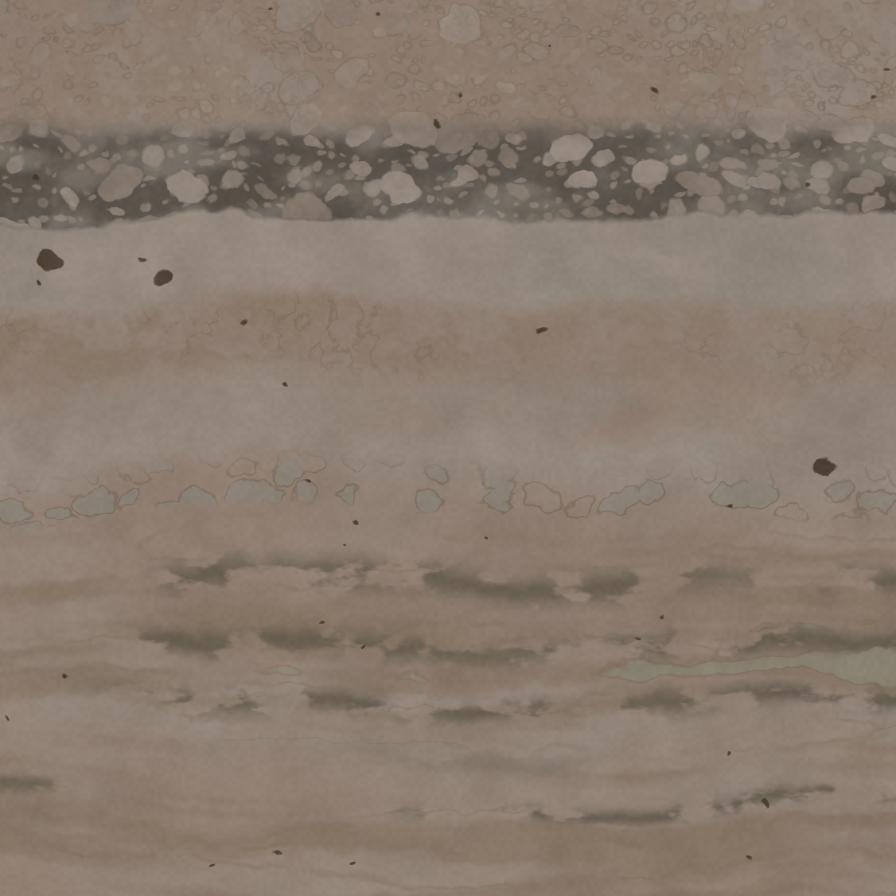
Write a WebGL 1 fragment shader that draws this texture.

```glsl
precision highp float;
uniform vec2 u_resolution;

const vec3 PINK   = vec3(0.563, 0.492, 0.442);
const vec3 PALE   = vec3(0.582, 0.534, 0.492);
const vec3 TAN    = vec3(0.515, 0.445, 0.380);
const vec3 GREY   = vec3(0.535, 0.510, 0.468);
const vec3 SAGE   = vec3(0.535, 0.510, 0.445);
const vec3 BROWN  = vec3(0.425, 0.355, 0.280);
const vec3 ASH    = vec3(0.450, 0.423, 0.388);
const vec3 SLATE  = vec3(0.350, 0.325, 0.295);
const vec3 WISP   = vec3(0.385, 0.355, 0.300);
const vec3 PIT    = vec3(0.240, 0.190, 0.140);
const float EDGE  = 0.0018;   // softness of pebble edges
const float GRAIN = 0.022;    // strength of the fine grain

float hash(vec2 p) {
  vec3 q = fract(p.xyx * 0.1031);
  q += dot(q, q.yzx + 33.33);
  return fract((q.x + q.y) * q.z);
}

float noise(vec2 p) {
  vec2 i = floor(p), f = fract(p);
  f = f * f * (3.0 - 2.0 * f);
  return mix(mix(hash(i), hash(i + vec2(1, 0)), f.x),
             mix(hash(i + vec2(0, 1)), hash(i + vec2(1, 1)), f.x), f.y);
}

float fbm(vec2 p) {
  float sum = 0.0, amp = 0.5;
  for (int i = 0; i < 5; i++) {
    sum += amp * noise(p);
    p = mat2(0.8, 0.6, -0.6, 0.8) * p * 2.03 + 17.3;
    amp *= 0.5;
  }
  return sum;
}

// Noise stretched along the bedding, without rotating the octaves
float strata(vec2 p) {
  return 0.55 * noise(p) + 0.28 * noise(p * 2.1 + 7.7) + 0.17 * noise(p * 4.3 + 3.1);
}

float band(float h, float low, float high, float softLow, float softHigh) {
  return smoothstep(low - softLow, low + softLow, h)
       * (1.0 - smoothstep(high - softHigh, high + softHigh, h));
}

// Scattered pebbles: x is signed distance in canvas units, y is a random tone
vec2 pebbles(vec2 p, float cells, float fill, float size) {
  vec2 q = p * cells, best = vec2(1.0, 0.0);
  for (int j = -1; j <= 1; j++)
  for (int i = -1; i <= 1; i++) {
    vec2 id = floor(q) + vec2(i, j);
    float r = hash(id + cells);
    vec2 center = id + 0.5 + 0.6 * (vec2(hash(id + 5.7), hash(id + 41.3)) - 0.5);
    vec2 d = q - center;
    float a = 1.2 * (hash(id + 73.1) - 0.5);
    d = mat2(cos(a), -sin(a), sin(a), cos(a)) * d;
    d.y *= 1.0 + 0.9 * hash(id + 19.9);
    float dist = length(d) - size * mix(0.2, 0.5, hash(id + 91.7));
    if (r < fill && dist < best.x) best = vec2(dist, r / fill);
  }
  return vec2(best.x / cells, best.y);
}

float inside(float d) { return 1.0 - smoothstep(-EDGE, EDGE, d); }
float rim(float d) { return 1.0 - smoothstep(0.0, 1.6 * EDGE, abs(d)); }

void main() {
  vec2 p = gl_FragCoord.xy / u_resolution;
  vec2 warp = vec2(fbm(p * 9.0), fbm(p * 9.0 + 31.0)) - 0.48;
  vec2 crinkle = vec2(fbm(p * 42.0), fbm(p * 42.0 + 57.0)) - 0.48;
  vec2 rough = p + 0.025 * warp + 0.016 * crinkle;
  float h = p.y + 0.045 * (noise(vec2(p.x * 3.2, p.y * 2.0)) - 0.5)
          + 0.03 * warp.y + 0.012 * crinkle.y;

  // Soft clouded beds
  float cloud = fbm(p * vec2(3.5, 9.0) + warp);
  float mottle = fbm(p * 24.0 + 3.0);
  float paleBed = band(h, 0.67, 0.77, 0.02, 0.01) + 0.75 * band(h, 0.47, 0.60, 0.03, 0.04);
  vec3 color = mix(PINK, PALE, clamp(paleBed * 0.75 + 2.2 * (cloud - 0.45), 0.0, 1.0));
  color = mix(color, GREY, 0.5 * paleBed * smoothstep(0.48, 0.62, fbm(p * vec2(5, 11) + 60.0)));

  // Tan streaks in the lower beds
  float lower = 1.0 - smoothstep(0.38, 0.45, h);
  float streak = strata(vec2(p.x * 2.6, h * 26.0));
  color = mix(color, TAN, 0.75 * lower * smoothstep(0.42, 0.72, streak));
  float line = 1.0 - smoothstep(0.0, 0.035, abs(strata(vec2(p.x * 2.0, h * 15.0) + 40.0) - 0.5));
  color = mix(color, BROWN, 0.22 * lower * line * smoothstep(0.38, 0.6, mottle));

  // Grainy tan beds with brown outlines
  float grainy = band(h, 0.585, 0.67, 0.025, 0.012) * mix(1.0, 0.5, p.x);
  float topBed = smoothstep(0.86, 0.90, h);
  float crusty = clamp(grainy + 0.6 * topBed, 0.0, 1.0);
  color = mix(color, TAN, 0.75 * crusty * smoothstep(0.36, 0.56, mottle));
  float vein = 1.0 - smoothstep(0.0, 0.045, abs(fbm(p * 34.0 + 80.0) - 0.49));
  color = mix(color, BROWN, 0.38 * crusty * vein * smoothstep(0.38, 0.58, fbm(p * 10.0 + 11.0)));

  // Row of grey nodules ringed in brown
  float row = band(h, 0.425, 0.475, 0.008, 0.02);
  vec2 nodule = pebbles(rough + 0.012 * crinkle, 24.0, 0.85, 1.15);
  color = mix(color, GREY, 0.8 * row * inside(nodule.x) * step(0.3, nodule.y));
  color = mix(color, BROWN, 0.42 * row * rim(nodule.x));

  // Sage lenses
  float lens = strata(vec2(p.x * 3.4, h * 19.0) + 12.0) + 0.12 * (mottle - 0.48);
  float lensBed = band(h, 0.18, 0.34, 0.02, 0.02);
  color = mix(color, SAGE, 0.85 * lensBed * smoothstep(0.59, 0.62, lens));
  color = mix(color, BROWN, 0.25 * lensBed * (1.0 - smoothstep(0.0, 0.02, abs(lens - 0.6))));

  // Dark ragged wisps
  float ragged = smoothstep(0.40, 0.56, fbm(p * vec2(22, 42) + 9.0));
  for (int i = 0; i < 5; i++) {
    float k = float(i);
    float level = 0.352 - 0.062 * k + 0.02 * (hash(vec2(k, 3.0)) - 0.5);
    float reach = smoothstep(0.38, 0.7, noise(vec2(p.x * 3.5, k * 7.3)) + 0.3 * (p.x - 0.4));
    float away = (h - level) / mix(0.016, 0.009, k / 4.0);
    color = mix(color, WISP, 0.85 * reach * ragged * exp(-away * away));
  }

  // Dark gravel bed, ragged above and crisp below
  float gravel = band(h, 0.765, 0.872, 0.004, 0.022);
  float shade = strata(vec2(p.x * 5.0, h * 24.0)) + 0.7 * (mottle - 0.48);
  color = mix(color, mix(SLATE, ASH, smoothstep(0.35, 0.75, shade)), gravel);

  // Pebbles of three sizes in the gravel and the bed above
  float stony = max(gravel, 0.55 * topBed);
  for (int i = 0; i < 3; i++) {
    float cells = 68.0 / pow(2.1, float(i));
    vec2 stone = pebbles(rough + 0.37 * float(i), cells, 0.62 - 0.07 * float(i), 0.95);
    vec3 tone = mix(mix(ASH, PINK, 0.55), PALE, smoothstep(0.0, 0.7, stone.y));
    tone += 0.05 * (mottle - 0.48);
    color = mix(color, tone, stony * inside(stone.x) * mix(0.65, 0.95, float(i) / 2.0));
    color = mix(color, BROWN, (0.12 * gravel + 0.28 * topBed * ragged) * rim(stone.x));
  }

  // Sparse pits
  float pit = inside(pebbles(rough, 34.0, 0.022, 0.28).x);
  pit = max(pit, inside(pebbles(rough + 3.0, 9.0, 0.03, 0.34).x));
  color = mix(color, PIT, 0.8 * pit);

  // Fine grain
  color += GRAIN * (noise(p * 230.0) - 0.5) + 0.06 * (mottle - 0.48);
  gl_FragColor = vec4(color, 1.0);
}
```
